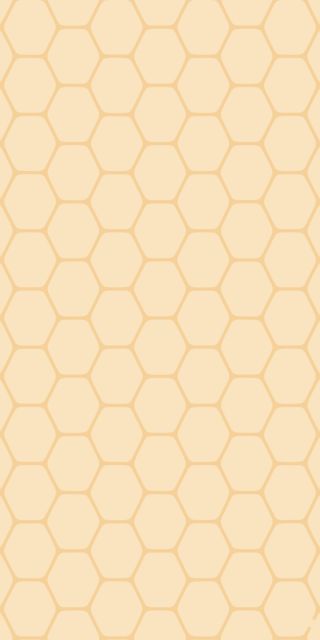
This pattern is drawn by a Shadertoy shader. Its source:

```glsl
const vec3 CELL_COLOR = vec3(0.98, 0.89, 0.75);
const vec3 LINE_COLOR = vec3(0.96, 0.82, 0.60);

// Lengths are fractions of the canvas width
const vec2 PITCH = vec2(0.1354, 0.1818);
const vec2 GRID_ORIGIN = vec2(0.5, 1.006);
const float LINE_WIDTH = 0.0100;
const float CORNER_SOFTNESS = 0.0052;
const float WOBBLE = 0.0013;
const vec2 GAP_CENTER = vec2(0.975, 0.052);
const float GAP_RADIUS = 0.013;

float hash(vec2 p) {
    vec3 q = fract(vec3(p.xyx) * 0.1031);
    q += dot(q, q.yzx + 33.33);
    return fract((q.x + q.y) * q.z);
}

float valueNoise(vec2 p) {
    vec2 i = floor(p);
    vec2 f = fract(p);
    f = f * f * (3.0 - 2.0 * f);
    float low = mix(hash(i), hash(i + vec2(1.0, 0.0)), f.x);
    float high = mix(hash(i + vec2(0.0, 1.0)), hash(i + 1.0), f.x);
    return mix(low, high, f.y);
}

// Flat-topped hexagon with exponentially blended sides
float softHexagon(vec2 p, vec2 pitch, float inset, float softness) {
    vec2 normal = normalize(vec2(pitch.y / 2.0, pitch.x / 3.0));
    float apothem = normal.x * pitch.x * 2.0 / 3.0;
    vec3 sides = vec3(abs(p.y) - pitch.y * 0.5,
                      abs(dot(p, normal)) - apothem,
                      abs(dot(p, vec2(normal.x, -normal.y))) - apothem);
    vec3 weights = exp((sides + inset) / softness);
    return softness * log(weights.x + weights.y + weights.z);
}

// Nearest cell among the two neighbouring staggered columns
float honeycomb(vec2 p, vec2 pitch, float inset, float softness) {
    float firstColumn = floor(p.x / pitch.x);
    float nearest = 1.0;
    for (int i = 0; i < 2; i++) {
        float column = firstColumn + float(i);
        float stagger = 0.5 * mod(column + 1.0, 2.0);
        float row = round(p.y / pitch.y - stagger);
        vec2 center = vec2(column, row + stagger) * pitch;
        nearest = min(nearest, softHexagon(p - center, pitch, inset, softness));
    }
    return nearest;
}

void mainImage(out vec4 fragColor, in vec2 fragCoord) {
    vec2 uv = fragCoord / iResolution.x;
    float pixel = 1.0 / iResolution.x;

    // Slight hand-drawn irregularity
    vec2 noisePoint = uv * 22.0;
    vec2 drift = vec2(valueNoise(noisePoint), valueNoise(noisePoint + 71.0)) - 0.5;
    vec2 p = uv - GRID_ORIGIN + drift * WOBBLE;

    float edge = honeycomb(p, PITCH, LINE_WIDTH * 0.5, CORNER_SOFTNESS);
    float line = smoothstep(-0.75 * pixel, 0.75 * pixel, edge);

    // Worn break in one line near the lower right corner
    float gapEdge = length(uv - GAP_CENTER) - GAP_RADIUS;
    line *= smoothstep(-pixel, pixel, gapEdge);

    fragColor = vec4(mix(CELL_COLOR, LINE_COLOR, line), 1.0);
}
```
